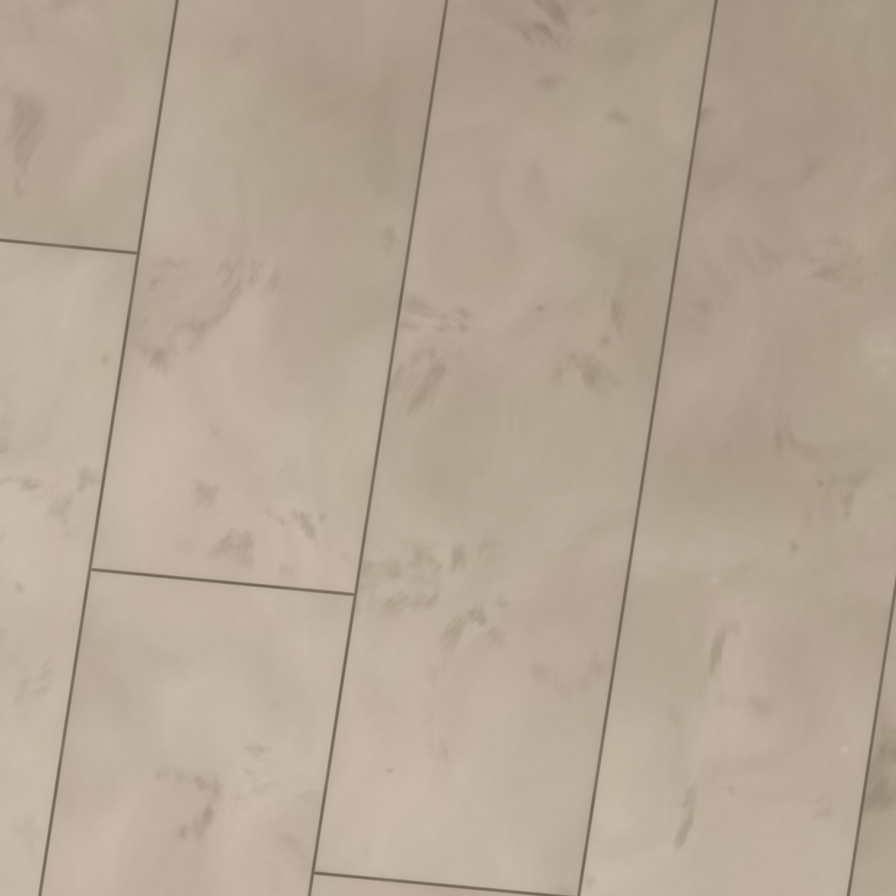
A WebGL 1 fragment shader for this texture:

```glsl
precision highp float;
// Slanted beige stone-look floor planks with thin dark joints, soft clouding and small stains.
uniform vec2 u_resolution;

#define PLANK_PITCH 0.3008     // horizontal distance between long joints
#define PLANK_LENGTH 1.43      // distance between end joints in one column
#define FIRST_JOINT 0.0443     // where a long joint meets the bottom edge
#define LONG_SLOPE 0.1535      // lean of the long joints
#define END_SLOPE 0.095        // fall of the end joints
#define JOINT_HALF_WIDTH 0.0017
#define CLOUD_STRENGTH 0.85
#define SCUFF_STRENGTH 0.55
#define STAIN_COUNT 16
#define LIGHT_STONE vec3(0.768, 0.710, 0.648)
#define DARK_STONE vec3(0.620, 0.560, 0.495)
#define JOINT_COLOR vec3(0.440, 0.382, 0.322)

float hash(vec2 p) {
  return fract(sin(dot(p, vec2(127.1, 311.7))) * 43758.5453);
}

float noise(vec2 p) {
  vec2 i = floor(p), f = fract(p);
  f = f * f * f * (f * (f * 6.0 - 15.0) + 10.0);
  return mix(mix(hash(i), hash(i + vec2(1.0, 0.0)), f.x),
             mix(hash(i + vec2(0.0, 1.0)), hash(i + vec2(1.0, 1.0)), f.x), f.y);
}

float fbm(vec2 p) {
  float sum = 0.0, amplitude = 0.5;
  for (int i = 0; i < 5; i++) {
    sum += amplitude * noise(p);
    p = mat2(1.6, 1.2, -1.2, 1.6) * p + 7.3;
    amplitude *= 0.5;
  }
  return sum / 0.96875;
}

// Signed darkness of soft stains: many small, a few broad, some pale.
float stains(vec2 p) {
  float sum = 0.0;
  vec2 wobble = vec2(noise(p * 60.0), noise(p * 60.0 + 31.0)) - 0.5;
  for (int i = 0; i < STAIN_COUNT; i++) {
    float id = float(i);
    vec2 center = vec2(hash(vec2(id, 1.7)), hash(vec2(id, 5.3)));
    float size = hash(vec2(id, 9.1));
    float radius = mix(0.004, 0.032, size * size * size);
    float angle = 6.2832 * hash(vec2(id, 13.9));
    float c = cos(angle), s = sin(angle);
    vec2 d = mat2(c, s, -s, c) * (p - center) / radius;
    d.y *= mix(1.0, 1.8, hash(vec2(id, 17.2)));
    d += 1.2 * wobble;
    float tone = hash(vec2(id, 21.4)) < 0.2 ? -0.25 : mix(0.5, 0.25, size);
    sum += tone * exp(-dot(d, d));
  }
  return sum;
}

void main() {
  vec2 p = gl_FragCoord.xy / u_resolution;
  float pixel = 1.0 / min(u_resolution.x, u_resolution.y);

  // Plank layout: leaning columns with end joints stepping down to the right.
  float across = (p.x - FIRST_JOINT - LONG_SLOPE * p.y) / PLANK_PITCH;
  float column = floor(across);
  float endJoint = 0.374 - 0.3365 * column + 0.0215 * column * column;
  float along = (p.y + END_SLOPE * p.x - endJoint) / PLANK_LENGTH;
  vec2 plank = vec2(column, floor(along));

  // Distance to the nearest long or end joint.
  float longDist = abs(fract(across + 0.5) - 0.5) * PLANK_PITCH
                 / length(vec2(1.0, LONG_SLOPE));
  float endDist = abs(fract(along + 0.5) - 0.5) * PLANK_LENGTH
                / length(vec2(1.0, END_SLOPE));
  float jointDist = min(longDist, endDist);

  // Light falls off from the lower left to the upper right.
  float light = 0.90 - 0.62 * smoothstep(0.2, 1.8, p.y + 0.8 * p.x);

  // Stone clouding, shifted so that each plank has its own pattern.
  vec2 grain = vec2(p.x - LONG_SLOPE * p.y, p.y + END_SLOPE * p.x)
             + 17.0 * vec2(hash(plank), hash(plank + 4.6));
  vec2 warp = vec2(noise(grain * 9.0), noise(grain * 9.0 + 23.0)) - 0.5;
  float broad = noise(grain * vec2(4.5, 3.2)) - 0.5;
  float cloud = fbm(grain * vec2(9.0, 7.0) + warp) - 0.5;
  light += CLOUD_STRENGTH * (0.34 * broad + 0.8 * cloud);

  // Sparse scuffs, where fine mottling darkens the surface.
  float patches = smoothstep(0.5, 0.8, noise(grain * 11.0 + 5.0));
  float mottle = smoothstep(0.5, 0.85, fbm(grain * vec2(32.0, 26.0) + 2.0 * warp));
  light -= SCUFF_STRENGTH * patches * mottle;

  // Fine surface tooth and stains.
  light += 0.05 * (noise(mat2(0.8, 0.6, -0.6, 0.8) * p * vec2(190.0, 110.0)) - 0.5);
  light -= stains(p);
  vec3 color = mix(DARK_STONE, LIGHT_STONE, clamp(light, -0.4, 1.3));

  // Faint drift between greenish and rosy stone.
  float drift = fbm(grain * 6.0 + 40.0) - 0.5;
  color += drift * vec3(0.012, -0.010, 0.010);

  // Thin joints with a slight shadow beside them.
  color *= 1.0 - 0.04 * exp(-jointDist / 0.005);
  float soft = max(pixel, 0.0013);
  float joint = 1.0 - smoothstep(JOINT_HALF_WIDTH - soft, JOINT_HALF_WIDTH + soft, jointDist);
  float wear = 0.80 + 0.20 * noise(p * 30.0);
  color = mix(color, JOINT_COLOR, joint * wear);

  gl_FragColor = vec4(color, 1.0);
}
```
